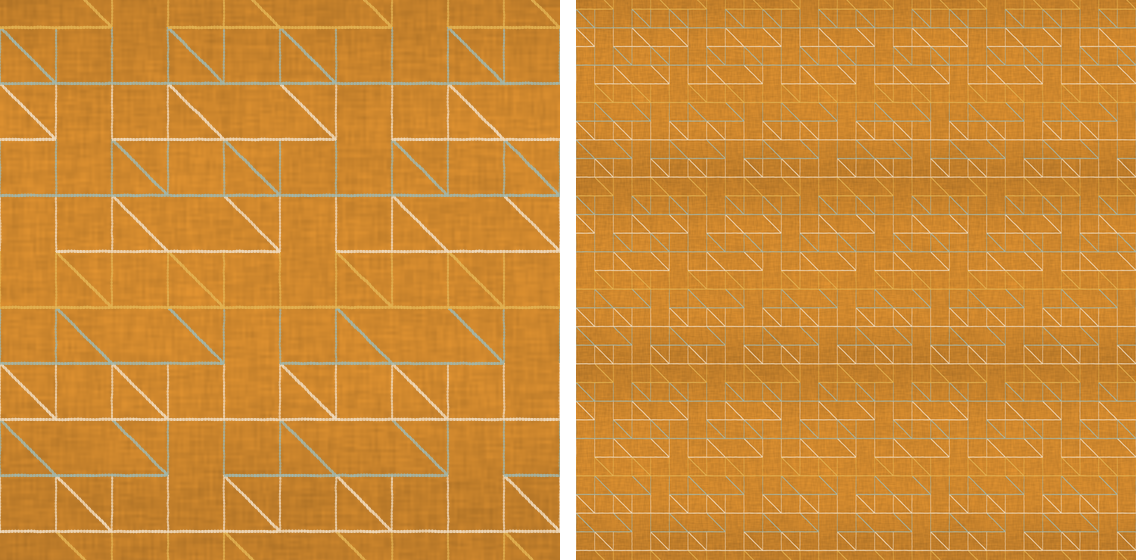
Left: one tile. Right: repeated 3 by 3.
Reproduce this pattern procedurally as a three.js fragment shader.

```glsl
// Stitched blue, cream and yellow threads forming stepped boxes with diagonals on ochre linen.
varying vec2 vUv;

const float TAU = 6.2831853;
const float CELLS = 10.0;      // grid cells across and down
const float REPEAT = 5.0;      // cells in one horizontal repeat
const float ROW_OFFSET = 0.49; // first horizontal line, in cells from the top
const float BEADS = 18.0;      // stitches per cell

const vec3 OCHRE = vec3(0.815, 0.532, 0.178);
const vec3 BLUE = vec3(0.63, 0.72, 0.68);
const vec3 CREAM = vec3(0.94, 0.86, 0.75);
const vec3 YELLOW = vec3(0.89, 0.70, 0.32);

float hash(vec2 p) {
  return fract(sin(dot(p, vec2(127.1, 311.7))) * 43758.545);
}

// Value noise that wraps after "period" lattice cells.
float noise(vec2 uv, vec2 period) {
  vec2 p = uv * period;
  vec2 i = floor(p);
  vec2 f = smoothstep(0.0, 1.0, p - i);
  vec2 a = mod(i, period);
  vec2 b = mod(i + 1.0, period);
  float low = mix(hash(a), hash(vec2(b.x, a.y)), f.x);
  float high = mix(hash(vec2(a.x, b.y)), hash(b), f.x);
  return mix(low, high, f.y);
}

// Woven cloth: crossed fine threads, long slubs and soft shading.
vec3 linen(vec2 uv) {
  float weft = noise(uv, vec2(40.0, 190.0)) - 0.5;
  float warp = noise(uv + 0.37, vec2(190.0, 40.0)) - 0.5;
  float slub = noise(uv + 0.19, vec2(12.0, 150.0)) + noise(uv + 0.61, vec2(150.0, 12.0)) - 1.0;
  float blotch = noise(uv, vec2(6.0)) - 0.5;
  float shade = pow(0.5 + 0.5 * cos(TAU * (uv.y - 0.05)), 3.0);
  float light = 1.0 + 0.065 * (weft + warp) + 0.04 * slub + 0.025 * blotch - 0.075 * shade;
  return OCHRE * light;
}

// Colours cycle every five rows: blue, cream, blue, cream, yellow.
vec3 rowColor(float row) {
  float i = mod(row, 5.0);
  vec3 pair = mix(BLUE, CREAM, mod(i, 2.0));
  return mix(pair, YELLOW, step(3.5, i));
}

// Column within the repeat; each pair of rows moves one cell left.
float repeatColumn(float column, float row) {
  return mod(column + floor(mod(row, CELLS) / 2.0), REPEAT);
}

float isNear(float a, float b) {
  return 1.0 - step(0.5, abs(a - b));
}

// Coverage of a beaded thread at distance d from its centre line.
float thread(float d, float along, float halfWidth) {
  float bead = 0.5 + 0.5 * cos(TAU * BEADS * along);
  float radius = halfWidth * (0.85 + 0.25 * bead);
  float edge = 1.0 - smoothstep(radius - 0.011, radius + 0.011, abs(d));
  return edge * (0.86 + 0.14 * bead);
}

float verticals(vec2 p, float row) {
  float line = floor(p.x + 0.5);
  float q = repeatColumn(line, row);
  float isOpen = mod(row, 2.0);
  float present = mix(1.0, isNear(q, 2.0) + isNear(q, 1.0) + isNear(q, 3.0), isOpen);
  return present * thread(p.x - line, p.y, 0.018);
}

float diagonals(vec2 p, float row) {
  float q = repeatColumn(floor(p.x), row);
  vec2 f = fract(p);
  return (isNear(q, 0.0) + isNear(q, 3.0)) * thread((f.x - f.y) * 0.7071, p.x, 0.026);
}

// The lower border of a row; odd rows leave one cell open.
float horizontals(vec2 p, float line, float row) {
  float q = repeatColumn(floor(p.x), row);
  float present = 1.0 - mod(row, 2.0) * isNear(q, 1.0);
  return present * thread(p.y - line, p.x, 0.026);
}

void main() {
  // Grid position, counted rightward and downward, with a hand-sewn wobble
  vec2 p = vec2(vUv.x, 1.0 - vUv.y) * CELLS - vec2(0.0, ROW_OFFSET);
  vec2 wobble = vec2(noise(vUv, vec2(70.0)), noise(vUv + 0.43, vec2(70.0))) - 0.5;
  p += 0.014 * wobble;

  float row = mod(floor(p.y), CELLS);
  float line = floor(p.y + 0.5);
  float rowAbove = mod(line - 1.0, CELLS);
  float wear = 0.84 + 0.16 * noise(vUv + 0.27, vec2(110.0));

  // Cloth first, then the threads from thin to thick
  vec3 color = linen(vUv);
  color = mix(color, rowColor(row), 0.85 * wear * verticals(p, row));
  color = mix(color, rowColor(row), wear * diagonals(p, row));
  color = mix(color, rowColor(rowAbove), wear * horizontals(p, line, rowAbove));
  gl_FragColor = vec4(color, 1.0);
}
```
